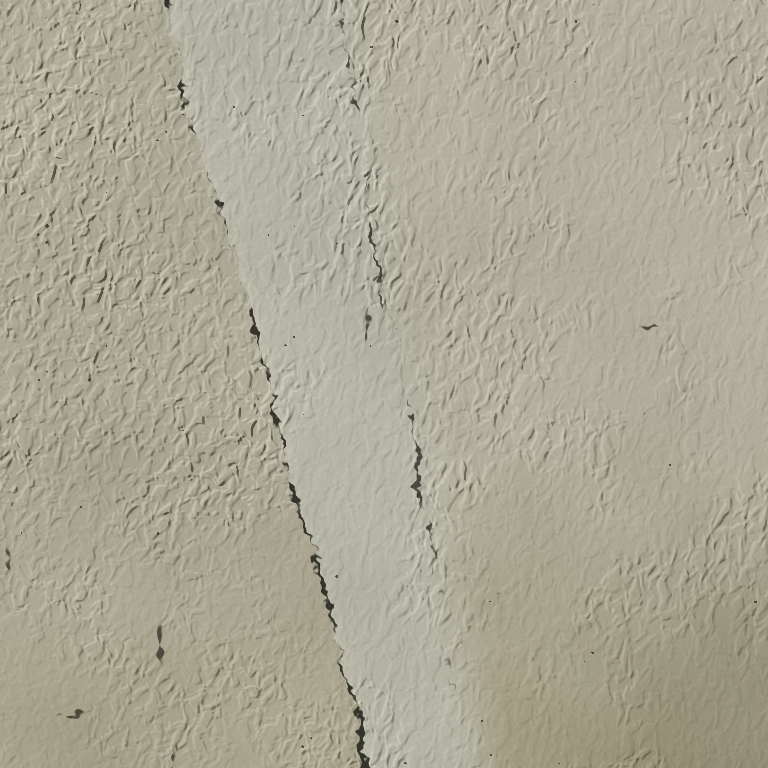
Reproduce this texture procedurally as a WebGL 2 fragment shader.

```glsl
#version 300 es
precision highp float;

uniform vec2 u_resolution;
out vec4 fragColor;

// Plaster tints
const vec3 LEFT_TINT = vec3(0.678, 0.662, 0.590);
const vec3 SLAB_TINT = vec3(0.705, 0.702, 0.645);
const vec3 RIGHT_TINT = vec3(0.700, 0.685, 0.620);
const vec3 WARM_TINT = vec3(0.640, 0.616, 0.510);
const vec3 PIT_TINT = vec3(0.30, 0.29, 0.23);
const vec3 CRACK_TINT = vec3(0.15, 0.15, 0.12);

// Relief
const float GRAIN_FREQ = 92.0;
const float GRAIN_LEAN = 0.20;
const float RELIEF_GAIN = 0.125;
const float PIT_GAIN = 0.85;
const vec2 LIGHT_STEP = vec2(0.0015, -0.0009);

// Cracks: x at the bottom edge, change of x with height
const vec2 MAIN_LINE = vec2(0.475, -0.256);
const vec2 SIDE_LINE = vec2(0.610, -0.170);
const float MAIN_WIDTH = 0.0036;
const float SIDE_WIDTH = 0.0030;
const int CHIP_COUNT = 7;

float hash(vec2 cell) {
    uvec2 k = uvec2(ivec2(cell)) * uvec2(1597u, 3571u);
    uint h = (k.x ^ (k.y << 7)) * 747797u + 28913u;
    h = (h ^ (h >> 15)) * 277803u;
    h = (h ^ (h >> 13)) * 65521u;
    return float((h ^ (h >> 16)) & 65535u) / 65536.0;
}

float cornerSlope(vec2 cell, vec2 offset) {
    float angle = 6.28319 * hash(cell);
    return dot(vec2(cos(angle), sin(angle)), offset);
}

float gradientNoise(vec2 p) {
    vec2 i = floor(p), f = p - i;
    vec2 u = f * f * f * (f * (f * 6.0 - 15.0) + 10.0);
    vec2 e = vec2(1.0, 0.0);
    float low = mix(cornerSlope(i, f), cornerSlope(i + e, f - e), u.x);
    float high = mix(cornerSlope(i + e.yx, f - e.yx), cornerSlope(i + 1.0, f - 1.0), u.x);
    return mix(low, high, u.y);
}

// Leaning flakes with flat tops and steep, ragged rims
float plasterHeight(vec2 p, float stretch) {
    vec2 q = vec2(p.x - GRAIN_LEAN * p.y, p.y * stretch) * GRAIN_FREQ;
    q += 0.9 * vec2(gradientNoise(q * 0.6 + 31.0), gradientNoise(q * 0.6 + 67.0));
    float h = 0.6 * gradientNoise(q * 0.5 + 90.0) + gradientNoise(q)
            + 0.55 * gradientNoise(q * 2.1 + 11.0);
    return smoothstep(-0.22, 0.34, h) + 0.25 * gradientNoise(q * 2.9 + 5.0);
}

// Signed horizontal distance to a ragged, wandering crack
float crackOffset(vec2 p, vec2 line, float seed) {
    float wander = 0.018 * gradientNoise(vec2(p.y * 6.0, seed))
                 + 0.010 * gradientNoise(vec2(p.y * 24.0, seed + 9.0))
                 + 0.009 * gradientNoise(p * 60.0 + seed)
                 + 0.005 * gradientNoise(p * 150.0 + seed);
    return p.x - line.x - line.y * p.y - wander;
}

// Irregular opening along a crack, from closed to gaping
float crackOpening(float y, float bias, float seed) {
    return bias + 1.2 * gradientNoise(vec2(y * 11.0, seed))
         + 0.9 * gradientNoise(vec2(y * 38.0, seed + 4.0))
         + 0.7 * gradientNoise(vec2(y * 105.0, seed + 8.0));
}

float stroke(float d, float width, float blur) {
    return (1.0 - smoothstep(width - blur, width + blur, abs(d))) * smoothstep(0.0, 2.0 * blur, width);
}

// Short scattered fissures, tapered at both ends
float chips(vec2 p, float blur) {
    float cover = 0.0;
    for (int i = 0; i < CHIP_COUNT; i++) {
        float id = float(i);
        vec2 centre = vec2(hash(vec2(id, 3.0)), hash(vec2(id, 8.0)));
        float angle = i % 4 == 0 ? 0.2 : 1.3 + 0.5 * hash(vec2(id, 5.0));
        vec2 along = vec2(cos(angle), sin(angle)), r = p - centre;
        float t = dot(r, along) / mix(0.014, 0.032, hash(vec2(id, 6.0)));
        float d = dot(r, vec2(-along.y, along.x)) + 0.009 * gradientNoise(p * 65.0 + id);
        float width = 0.0030 * (1.0 - t * t) * (0.7 + 1.2 * gradientNoise(p * 90.0 + id));
        cover = max(cover, stroke(d, width, blur));
    }
    return cover;
}

void main() {
    vec2 p = gl_FragCoord.xy / u_resolution.y;
    float blur = max(0.0011, 0.7 / u_resolution.y);
    float mainD = crackOffset(p, MAIN_LINE, 2.4);
    float sideD = crackOffset(p, SIDE_LINE, 40.6);
    float left = 1.0 - smoothstep(-0.004, 0.004, mainD);
    float right = smoothstep(-0.02, 0.07, sideD);

    // Broad tints
    float mottle = gradientNoise(p * 4.0 + 20.0) + 0.5 * gradientNoise(p * 11.0);
    vec3 color = mix(mix(SLAB_TINT, RIGHT_TINT, right), LEFT_TINT, left);
    float warm = (1.0 - smoothstep(0.0, 0.5, p.y + 0.08 * mottle)) * max(right, 0.5 * left);
    color = mix(color, WARM_TINT, warm) + 0.03 * mottle;
    color *= 1.0 - 0.10 * smoothstep(0.45, 0.0, length(p - vec2(1.0, 0.0)));

    // Rough and worn areas
    float patches = smoothstep(-0.20, 0.40, gradientNoise(p * 5.5 + 50.0)
                  + 0.7 * gradientNoise(p * 15.0 + 3.0));
    float coarse = left * smoothstep(0.25, 0.36, p.y + 0.10 * mottle) * smoothstep(1.15, 0.5, p.y);
    float upper = 0.22 * smoothstep(0.65, 0.95, p.y);
    float rims = 0.25 * exp(-30.0 * abs(sideD));
    float rough = clamp(0.25 + 0.55 * patches + 0.50 * coarse + upper + rims, 0.0, 1.15);

    // Raking light on the relief, with sparse dark pits
    float stretch = mainD < 0.0 ? 0.72 : 0.56;
    float slope = plasterHeight(p + LIGHT_STEP, stretch) - plasterHeight(p - LIGHT_STEP, stretch);
    color += RELIEF_GAIN * rough * clamp(slope, -0.9, 0.7);
    float sparse = smoothstep(-0.12, 0.38, gradientNoise(p * vec2(62.0, 45.0) + 14.0));
    float pit = smoothstep(0.30, 0.80, -slope) * rough * rough * sparse;
    color = mix(color, PIT_TINT, min(PIT_GAIN * pit, 0.85));
    color += 0.020 * gradientNoise(p * 210.0);

    // Broken cracks, with a pale lip beside the main one
    float mainOpen = crackOpening(p.y, 0.42 + 0.30 * smoothstep(0.62, 0.42, p.y), 7.3);
    float sideOpen = crackOpening(p.y, 0.16, 23.6);
    float crack = stroke(mainD, MAIN_WIDTH * clamp(mainOpen, 0.0, 1.0), blur);
    crack = max(crack, 0.85 * stroke(sideD, SIDE_WIDTH * clamp(sideOpen, 0.0, 1.0), blur));
    crack = max(crack, 0.8 * chips(p, blur));
    color += 0.025 * smoothstep(0.0, 0.004, mainD) * smoothstep(0.018, 0.004, mainD);
    color = mix(color, CRACK_TINT, 0.9 * crack);

    fragColor = vec4(clamp(color, 0.0, 1.0), 1.0);
}
```
